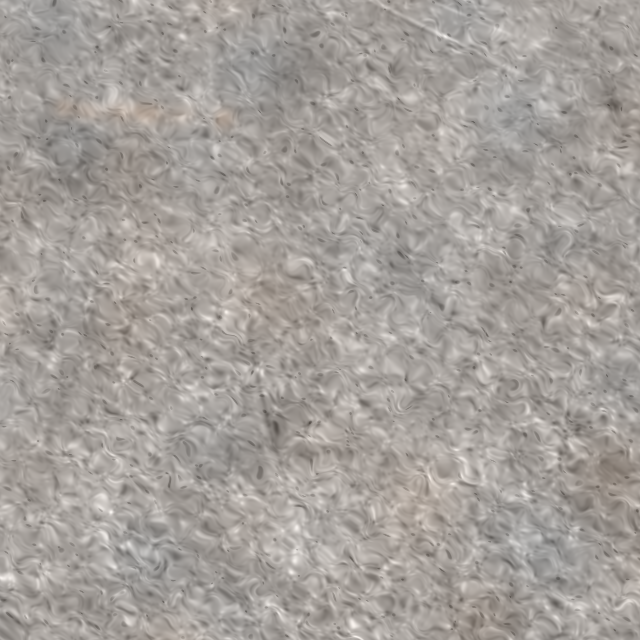
A Shadertoy shader for this texture:

```glsl
// Weathered grey concrete with slanted grain, dark pits, scuffs and scratches.

vec3 hash3(vec2 cell) {
    vec3 h = fract(cell.xyx * vec3(0.1031, 0.1030, 0.0973));
    h += dot(h, h.yzx + 33.33);
    return fract((h.xxy + h.yzz) * h.zyx);
}

// Cellular noise: soft signed blobs, one per cell, with a deviation near 1
float blobs(vec2 p) {
    vec2 cell = floor(p);
    float sum = 0.0;
    for (int y = -1; y <= 1; y++)
    for (int x = -1; x <= 1; x++) {
        vec2 c = cell + vec2(x, y);
        vec3 h = hash3(c);
        vec2 d = p - c - h.xy;
        sum += (h.z * 2.0 - 1.0) * exp(-4.5 * dot(d, d));
    }
    return sum * 2.9;
}

// Sparse small pits, present in a share of the cells
float pits(vec2 p, float share) {
    vec2 cell = floor(p);
    float pit = 0.0;
    for (int y = -1; y <= 1; y++)
    for (int x = -1; x <= 1; x++) {
        vec2 c = cell + vec2(x, y);
        vec3 h = hash3(c + 71.0);
        vec2 d = (p - c - h.xy) * vec2(1.0, 1.3);
        float radius = 0.16 + 0.16 * fract(h.z * 37.0);
        pit = max(pit, step(h.z, share) * smoothstep(radius, radius * 0.3, length(d)));
    }
    return pit;
}

// Soft line from a to b
float stroke(vec2 p, vec2 a, vec2 b, float width) {
    vec2 ab = b - a;
    float t = clamp(dot(p - a, ab) / dot(ab, ab), 0.0, 1.0);
    float d = length(p - a - ab * t) / width;
    return exp(-d * d);
}

vec2 rotate(vec2 p, float angle) {
    float c = cos(angle), s = sin(angle);
    return vec2(c * p.x - s * p.y, s * p.x + c * p.y);
}

void mainImage(out vec4 fragColor, in vec2 fragCoord) {
    vec2 uv = fragCoord / iResolution.xy;
    vec2 slant = rotate(uv, 0.58) + 3.0;

    // Broad patches and a slight wobble of the grain
    float patches = blobs(uv * 6.0 + 11.0);
    float mottle = blobs(slant * vec2(17.0, 25.0) + 40.0);
    vec2 wobble = 0.004 * vec2(blobs(uv * 38.0 + 5.0), blobs(uv * 38.0 + 90.0));

    // Slanted grain, calmer towards the top
    float grain = 0.042 * blobs((slant + wobble) * vec2(66.0, 108.0))
                + 0.026 * blobs((slant + wobble) * vec2(120.0, 175.0) + 7.0)
                + 0.016 * blobs(slant * vec2(24.0, 90.0) + 60.0);
    grain *= mix(1.2, 0.85, uv.y) * (1.0 + 0.15 * mottle);

    float tone = 0.642 + grain + 0.019 * patches + 0.02 * mottle;
    tone -= 0.14 * pits((slant + wobble) * vec2(46.0, 60.0), 0.2);

    // Curved seam with a pale worn band on its left side
    float wear = 0.6 + 0.4 * clamp(blobs(uv * vec2(30.0, 14.0) + 20.0), -1.0, 1.0);
    float side = uv.x - 0.34 - 0.2 * pow(1.0 - uv.y, 2.2);
    float band = smoothstep(-0.1, -0.03, side) * smoothstep(0.006, -0.006, side);
    tone += 0.035 * band * smoothstep(0.25, 0.7, uv.y);
    tone -= 0.09 * wear * exp(-pow(side / 0.004, 2.0)) * smoothstep(0.65, 0.4, uv.y);
    tone += 0.05 * wear * exp(-pow((side + 0.013) / 0.006, 2.0));
    tone -= 0.06 * wear * stroke(uv, vec2(0.66, 0.40), vec2(0.75, 0.17), 0.005);

    // Pale scratches and a dark scuff in the upper right
    tone += 0.14 * wear * stroke(uv, vec2(0.58, 1.0), vec2(0.81, 0.887), 0.0035);
    tone += 0.12 * wear * stroke(uv, vec2(0.67, 1.0), vec2(0.99, 0.865), 0.003);
    tone -= 0.07 * wear * stroke(uv, vec2(0.60, 0.984), vec2(0.80, 0.884), 0.003);
    tone -= 0.13 * wear * stroke(uv, vec2(0.84, 1.02), vec2(1.02, 0.75), 0.022);

    // Dark stain below a warm smear in the upper left
    tone -= 0.05 * wear * stroke(uv, vec2(0.11, 0.78), vec2(0.17, 0.70), 0.04);
    float smear = wear * stroke(uv, vec2(0.10, 0.83), vec2(0.35, 0.815), 0.018);

    // Warm grey, with faint pink and neutral patches
    float warmth = 0.006 * blobs(uv * 7.0 + 50.0);
    vec3 color = tone + vec3(0.0, -0.02, -0.038);
    color += warmth * vec3(1.0, -0.1, -1.0);
    color += smear * vec3(0.07, 0.03, 0.0);
    fragColor = vec4(clamp(color, 0.0, 1.0), 1.0);
}
```
